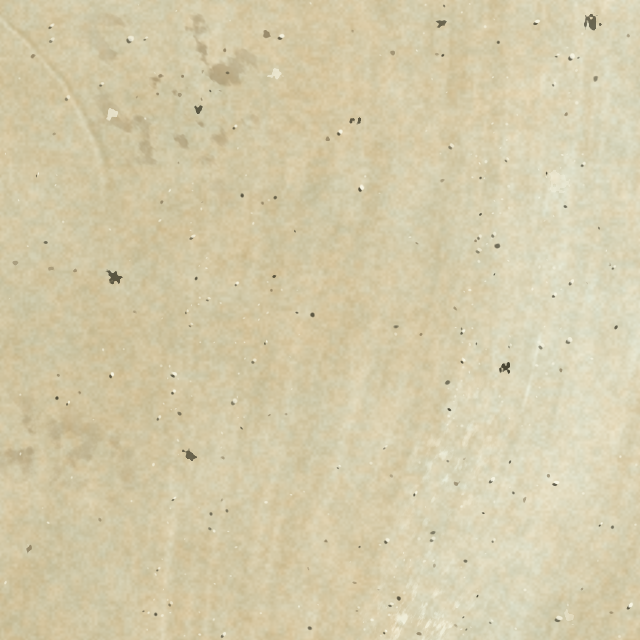
Reproduce this texture procedurally as a Shadertoy shader.

```glsl
const vec3 SAND_DARK  = vec3(0.785, 0.730, 0.575);
const vec3 SAND_PALE  = vec3(0.910, 0.885, 0.785);
const vec3 WARM_SHIFT = vec3(0.030, -0.008, -0.034);
const vec3 STONE      = vec3(0.97, 0.96, 0.89);
const vec3 SCRUB      = vec3(0.17, 0.16, 0.10);
const vec3 DRY_GRASS  = vec3(0.60, 0.52, 0.37);
const float GRAIN = 0.27;       // contrast of the fine sand
const float STREAK = 0.20;      // contrast of the wheel streaks
const float EDGE = 0.0016;      // softness of stones, in canvas units

vec4 hash4(vec2 p) {
    vec4 q = fract(p.xyxy * vec4(0.1031, 0.1030, 0.0973, 0.1099));
    q += dot(q, q.wzxy + 33.33);
    return fract((q.xxyz + q.yzzw) * q.zywx);
}

float noise(vec2 p) {
    vec2 i = floor(p), f = fract(p);
    f = f * f * (3.0 - 2.0 * f);
    return mix(mix(hash4(i).x, hash4(i + vec2(1, 0)).x, f.x),
               mix(hash4(i + vec2(0, 1)).x, hash4(i + vec2(1, 1)).x, f.x), f.y);
}

float fbm(vec2 p) {
    float sum = 0.0, amp = 0.5;
    for (int i = 0; i < 4; i++) {
        sum += amp * noise(p);
        p = mat2(1.6, 1.2, -1.2, 1.6) * p + 7.3;
        amp *= 0.5;
    }
    return sum / 0.9375;
}

float bell(float x, float width) { return exp(-x * x / (width * width)); }

// Sideways coordinate that stays constant along the curving tracks
float lane(vec2 p) {
    float bend = 1.0 - (1.0 - p.y) * (1.0 - p.y);
    return p.x - mix(0.06, 0.2, smoothstep(0.25, 0.7, p.x)) * bend;
}

// How much loose stone lies at a place
float rubble(vec2 p) {
    float u = lane(p);
    float leftTrack = (bell(u - 0.245, 0.018) + 0.6 * bell(u - 0.32, 0.018))
                    * (1.0 - smoothstep(0.6, 0.8, p.y));
    float rightTrack = bell(u - 0.59, 0.03) + 0.5 * bell(u - 0.70, 0.03);
    return leftTrack + rightTrack * mix(1.0, 0.5, p.y);
}

float scrubland(vec2 p) { return bell(length((p - vec2(0.28, 0.87)) * vec2(1.3, 1.0)), 0.15); }

// Scattered ragged spots, at most one in each cell; kind 0 stones, 1 scrub
float spots(vec2 p, float cells, float density, float size, float kind, float seed) {
    vec2 id = floor(p * cells), site = (id + 0.5) / cells;
    vec4 h = hash4(id + seed);
    vec4 shape = hash4(id + seed + 57.0);
    float chance = density * mix(0.25 + 3.5 * rubble(site), 1.0 + 4.0 * scrubland(site), kind);
    vec2 d = p - (id + 0.25 + 0.5 * h.xy) / cells;
    float angle = 6.2832 * shape.x;
    d = mat2(cos(angle), -sin(angle), sin(angle), cos(angle)) * d;
    d.y *= 1.0 + 0.7 * shape.y;
    float radius = size * mix(0.5, 1.15, h.z * h.z);
    float ragged = (noise(p * 210.0 + seed) - 0.5) * radius * mix(0.6, 1.7, kind);
    float cover = 1.0 - smoothstep(radius - EDGE, radius + EDGE, length(d) + ragged);
    return cover * mix(0.55, 1.0, shape.z) * step(h.w, chance);
}

void mainImage(out vec4 fragColor, in vec2 fragCoord) {
    vec2 p = fragCoord / iResolution.xy;
    float u = lane(p) + 0.006 * (noise(p * 9.0) - 0.5);
    float broad = fbm(p * 4.0), mottle = fbm(p * 22.0 + 3.0);

    // Broad tone: dull sand at left, pale worn road at right
    float road = smoothstep(0.52, 0.72, u) * (1.0 - 0.7 * smoothstep(0.76, 0.92, u));
    float tone = 0.30 + 0.10 * smoothstep(0.1, 0.5, p.x) + 0.28 * road;
    tone += 0.40 * (broad - 0.5) + 0.32 * (mottle - 0.5);

    // Wheel streaks and fine grain
    float worn = smoothstep(0.12, 0.3, u);
    tone += STREAK * worn * (noise(vec2(u * 55.0, p.y * 2.5)) - 0.5);
    tone += STREAK * worn * (noise(vec2(u * 120.0, p.y * 7.0) + 9.0) - 0.5);
    tone += GRAIN * (noise(p * 120.0) + noise(p * 240.0 + 5.0) - 1.0);

    // Bright broken ruts and churned ground
    float broken = smoothstep(0.35, 0.7, noise(vec2(u * 20.0, p.y * 26.0)));
    tone += 0.45 * bell(u - 0.70, 0.0035) * broken * bell(p.y - 0.42, 0.25);
    tone += 0.20 * (bell(u - 0.25, 0.006) + bell(u - 0.32, 0.006)) * broken * (1.0 - p.y);
    float churn = bell(length((p - vec2(0.66, 0.03)) * vec2(1.0, 1.4)), 0.08)
                + 0.6 * bell(u - 0.61, 0.06) * bell(p.y - 0.27, 0.14);
    tone += 0.75 * churn * smoothstep(0.52, 0.78, fbm(vec2(u * 95.0, p.y * 55.0)));

    // Curved ridge, lit on one side and shaded on the other
    float ridge = p.x - 0.165 + 2.07 * (p.y - 0.69) * (p.y - 0.69) + 0.008 * (mottle - 0.5);
    float ridgeSpan = smoothstep(0.66, 0.76, p.y) * mix(0.5, 1.0, noise(p * 30.0));
    tone += ridgeSpan * (0.35 * bell(ridge + 0.004, 0.005) - 0.32 * bell(ridge - 0.006, 0.006));

    vec3 color = mix(SAND_DARK, SAND_PALE, clamp(tone, -0.3, 1.25));
    color += WARM_SHIFT * (noise(p * 75.0 + 31.0) + fbm(p * 6.0 + 17.0) - 1.0 - 0.35 * road);

    // Dry grass patches
    float patches = bell(length(p - vec2(0.04, 0.31)), 0.06) + 0.6 * bell(length(p - vec2(0.15, 0.28)), 0.07);
    float tufts = smoothstep(0.45, 0.75, fbm(p * 45.0 + 11.0));
    color = mix(color, DRY_GRASS, 0.45 * tufts * patches);
    float brush = smoothstep(0.60, 0.76, fbm(vec2(p.x + 0.4 * p.y, p.y) * 32.0));
    color = mix(color, DRY_GRASS, 0.65 * brush * scrubland(p));

    // Stones with shadows, dark pebbles, chips and scrub
    vec2 shade = vec2(0.003, 0.0035);
    color = mix(color, SCRUB, 0.75 * spots(p + shade, 42.0, 0.05, 0.0034, 0.0, 4.0));
    color = mix(color, STONE, spots(p, 42.0, 0.05, 0.0040, 0.0, 4.0));
    color = mix(color, STONE, 0.75 * spots(p, 85.0, 0.06, 0.0021, 0.0, 71.0));
    color = mix(color, SCRUB, 0.80 * spots(p, 38.0, 0.045, 0.0034, 0.0, 23.0));
    color = mix(color, DRY_GRASS * 0.8, 0.7 * spots(p, 30.0, 0.05, 0.0040, 1.0, 90.0));
    color = mix(color, STONE, 0.7 * spots(p, 13.0, 0.02, 0.0120, 1.0, 47.0));
    color = mix(color, SCRUB, spots(p, 8.0, 0.11, 0.0110, 1.0, 12.0));

    fragColor = vec4(clamp(color, 0.0, 1.0), 1.0);
}
```
